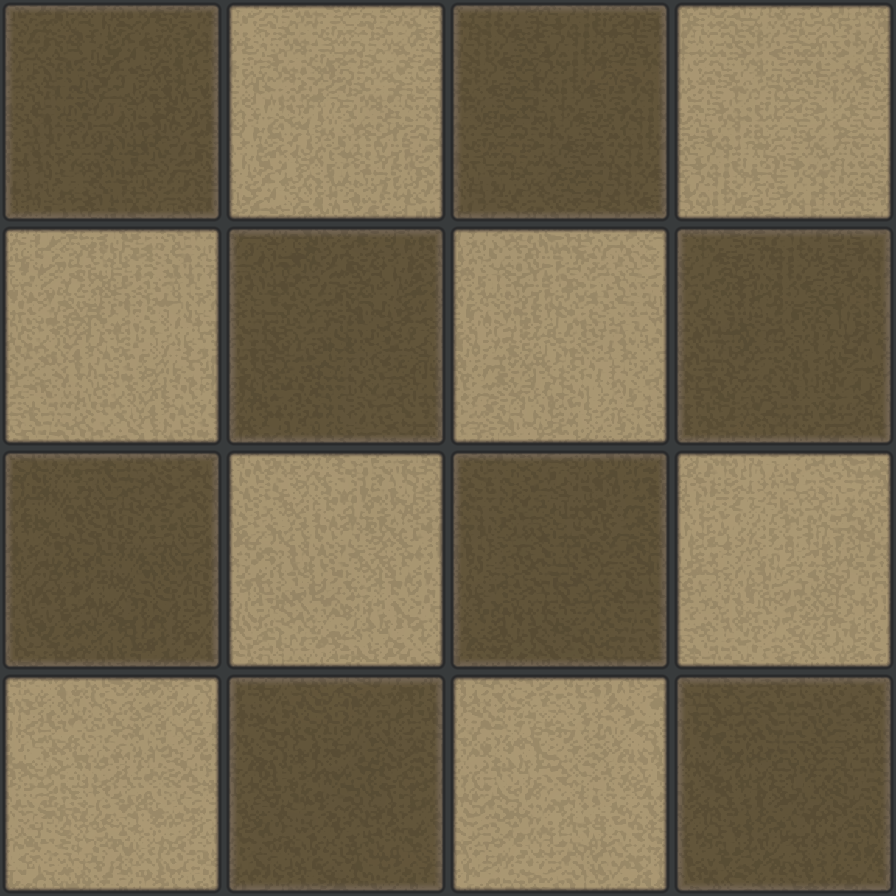
A three.js fragment shader for this pattern:

```glsl
// Checkerboard of tan and brown ceramic tiles with soft rims, fine grain and dark grout.
#define TILES 4.0
#define GROUT_HALF 0.025
#define CORNER_RADIUS 0.02
#define EDGE_SOFT 0.007
#define GRAIN_CELLS 320.0
#define GRAIN_DEPTH 0.10
#define LIGHT_TILE vec3(0.662, 0.590, 0.446)
#define DARK_TILE vec3(0.382, 0.331, 0.226)
#define RIM_COLOR vec3(0.450, 0.395, 0.325)
#define GROUT_CENTER vec3(0.220, 0.233, 0.236)
#define GROUT_SHADOW vec3(0.160, 0.162, 0.166)

varying vec2 vUv;

float hash(vec2 p) {
  return fract(sin(dot(p, vec2(127.1, 311.7))) * 43758.5453);
}

// Value noise that wraps after the given whole number of cells.
float wrapNoise(vec2 uv, float cells) {
  vec2 p = uv * cells;
  vec2 i = floor(p);
  vec2 f = fract(p);
  f = f * f * (3.0 - 2.0 * f);
  vec2 a = mod(i, cells);
  vec2 b = mod(i + 1.0, cells);
  return mix(mix(hash(a), hash(vec2(b.x, a.y)), f.x),
             mix(hash(vec2(a.x, b.y)), hash(b), f.x), f.y);
}

// Distance inward from the rounded tile edge, negative in the grout.
float tileDepth(vec2 local) {
  vec2 q = abs(local) - (0.5 - GROUT_HALF - CORNER_RADIUS);
  return CORNER_RADIUS - length(max(q, 0.0)) - min(max(q.x, q.y), 0.0);
}

void main() {
  vec2 grid = vUv * TILES;
  vec2 cell = mod(floor(grid), TILES);
  float depth = tileDepth(fract(grid) - 0.5);
  float isDark = mod(cell.x + cell.y, 2.0);

  // Glazed body: fine dark specks, faint mottling, slight tile variation
  float speck = 1.0 - smoothstep(0.32, 0.54, wrapNoise(vUv, GRAIN_CELLS));
  float mottle = wrapNoise(vUv, 24.0) - 0.5;
  float shade = 1.0 - GRAIN_DEPTH * speck + 0.02 * mottle;
  shade += 0.012 * (hash(cell + 7.0) - 0.5);
  vec3 body = mix(LIGHT_TILE, DARK_TILE, isDark);

  // Worn rim: wide and pale on dark tiles, narrow on light ones
  float rimWidth = mix(0.018, 0.042, isDark);
  vec3 tile = mix(RIM_COLOR, body, smoothstep(0.0, rimWidth, depth)) * shade;

  // Recessed grout with shadowed sides
  vec3 grout = mix(GROUT_SHADOW, GROUT_CENTER, smoothstep(0.008, 0.019, -depth));

  vec3 color = mix(grout, tile, smoothstep(-EDGE_SOFT, EDGE_SOFT, depth));
  gl_FragColor = vec4(color, 1.0);
}
```
